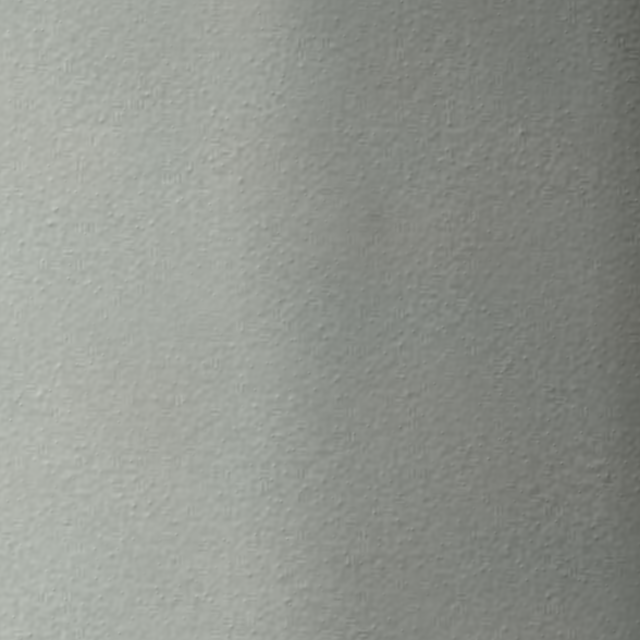
Reproduce this texture procedurally as a Shadertoy shader.

```glsl
// Softly lit grey-green painted wall with fine raised grain and faint weave marks.

const vec3 LIT_PAINT   = vec3(0.690, 0.705, 0.675);
const vec3 MID_PAINT   = vec3(0.524, 0.536, 0.513);
const vec3 SHADE_PAINT = vec3(0.464, 0.474, 0.453);
const vec3 EDGE_PAINT  = vec3(0.400, 0.408, 0.384);
const vec3 COOL_TINT   = vec3(-0.005, 0.001, 0.002);

const float GRAIN_SCALE    = 135.0;  // grains across the canvas
const float GRAIN_CONTRAST = 0.059;
const float BUMP_SCALE     = 64.0;   // cells that may hold a raised speck
const float BUMP_SHARE     = 0.36;
const float BUMP_CONTRAST  = 0.112;
const float WEAVE_SCALE    = 52.0;   // patches of short ripples
const float WEAVE_SHARE    = 0.20;
const float WEAVE_CONTRAST = 0.022;
const float MOTTLE_CONTRAST = 0.030;
const float BLOTCH_CONTRAST = 0.018;
const vec2  LIGHT_DIR = vec2(-0.6, 0.8);
const vec2  DENT_POS  = vec2(0.588, 0.655);

float hash(vec2 p) {
    return fract(sin(dot(p, vec2(127.1, 311.7))) * 43758.5453);
}

float noise(vec2 p) {
    vec2 i = floor(p), f = fract(p);
    f = f * f * (3.0 - 2.0 * f);
    return mix(mix(hash(i), hash(i + vec2(1, 0)), f.x),
               mix(hash(i + vec2(0, 1)), hash(i + vec2(1, 1)), f.x), f.y);
}

// Height of the rolled paint, from coarse and fine grain
float paintHeight(vec2 uv) {
    vec2 p = uv * GRAIN_SCALE;
    vec2 turned = mat2(0.8, 0.6, -0.6, 0.8) * p;
    return 0.65 * noise(p) + 0.35 * noise(turned * 0.75 + 31.0);
}

// Relief shading: height difference along the light
float grainRelief(vec2 uv) {
    vec2 stepToLight = LIGHT_DIR * 0.4 / GRAIN_SCALE;
    return paintHeight(uv - stepToLight) - paintHeight(uv + stepToLight);
}

// Scattered specks, bright on the lit side and dark on the other
float bumps(vec2 uv) {
    vec2 p = uv * BUMP_SCALE, cell = floor(p);
    float sum = 0.0;
    for (int y = -1; y <= 1; y++)
    for (int x = -1; x <= 1; x++) {
        vec2 id = cell + vec2(x, y);
        vec2 center = id + vec2(hash(id + 3.1), hash(id + 7.7));
        float radius = mix(0.14, 0.28, hash(id + 11.3));
        vec2 d = (p - center) / radius;
        float present = step(hash(id + 19.9), BUMP_SHARE);
        float strength = mix(0.2, 1.0, hash(id + 23.5));
        sum += present * strength * dot(d, LIGHT_DIR) * exp(-dot(d, d));
    }
    return sum;
}

// Patches of fine horizontal or vertical ripples
float weave(vec2 uv) {
    vec2 p = uv * WEAVE_SCALE, id = floor(p), f = fract(p);
    bool upright = hash(id + 41.0) > 0.65;
    float along = upright ? f.y : f.x;
    float across = upright ? f.x : f.y;
    float present = step(hash(id + 53.0), WEAVE_SHARE);
    float fade = smoothstep(0.0, 0.25, along) * smoothstep(1.0, 0.75, along)
               * smoothstep(0.0, 0.2, across) * smoothstep(1.0, 0.8, across);
    float ripple = sin(across * 15.0 + 6.28 * hash(id + 61.0));
    return present * fade * ripple * mix(0.4, 1.0, hash(id + 67.0));
}

// Broad light falling off from left to right
vec3 wallLight(vec2 uv) {
    float x = uv.x + 0.02 * (uv.y - 0.5) + 0.015 * (noise(uv * 4.0) - 0.5);
    vec3 color = mix(LIT_PAINT, MID_PAINT, 0.29 * smoothstep(-0.05, 0.34, x));
    color = mix(color, MID_PAINT, smoothstep(0.33, 0.59, x));
    color = mix(color, SHADE_PAINT, smoothstep(0.56, 0.96, x));
    color = mix(color, EDGE_PAINT, smoothstep(0.91, 1.03, x));
    float topShade = smoothstep(0.75, 1.05, uv.y);
    return color - 0.03 * topShade * (0.3 + abs(uv.x - 0.4));
}

void mainImage(out vec4 fragColor, in vec2 fragCoord) {
    vec2 uv = fragCoord / iResolution.xy;
    vec3 color = wallLight(uv);

    // Soft blotches of tone and hue
    color += BLOTCH_CONTRAST * (noise(uv * vec2(12.0, 9.0) + 5.0) - 0.5);
    color += COOL_TINT * (2.0 * noise(uv * 8.0 + 17.0) - 0.8);

    // Surface relief, uneven in strength
    float unevenness = mix(0.65, 1.35, noise(uv * 14.0 + 71.0));
    float relief = GRAIN_CONTRAST * grainRelief(uv)
                 + MOTTLE_CONTRAST * (noise(uv * GRAIN_SCALE * 0.9 + 83.0) - 0.5)
                 + BUMP_CONTRAST * bumps(uv)
                 + WEAVE_CONTRAST * weave(uv);
    color += relief * unevenness;

    // Shallow dent
    vec2 dent = (uv - DENT_POS) / vec2(0.014, 0.035);
    color -= 0.02 * exp(-dot(dent, dent));

    fragColor = vec4(clamp(color, 0.0, 1.0), 1.0);
}
```
